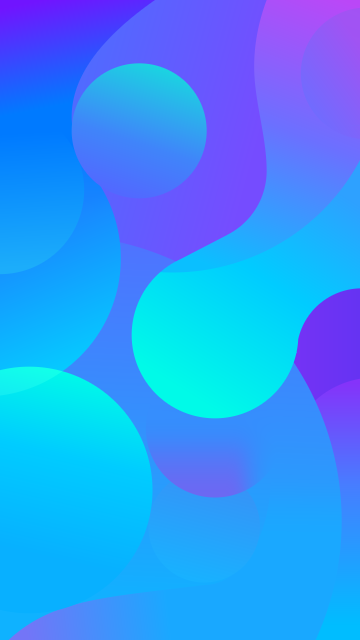
A Shadertoy shader for this background:

```glsl
// Fluid gradient background: overlapping discs and wavy liquid bodies in
// violet, blue and cyan. Each layer is a signed edge function filled with
// a linear colour ramp and painted from back to front.

// Canvas height in design units (width is 4.32); y runs down from the top.
const float CANVAS_HEIGHT = 7.68;

// Discs: centre x, centre y, radius
const vec3 BIG_DISC     = vec3(0.67, 6.25, 3.43);
const vec3 LEFT_DISC    = vec3(-0.21, 3.10, 1.66);
const vec3 LEFT_SMALL   = vec3(0.00, 2.28, 1.01);
const vec3 TOP_DISC     = vec3(1.67, 1.57, 0.81);
const vec3 CYAN_DISC    = vec3(0.35, 5.88, 1.48);
const vec3 DROP_DISC    = vec3(2.58, 4.02, 1.00);
const vec3 DROP_NOTCH   = vec3(4.34, 4.24, 0.78);
const vec3 LIQUID_SHADE = vec3(2.07, 0.72, 2.55);
const vec3 CORNER_DISC  = vec3(4.40, 0.88, 0.79);
const vec3 PURPLE_DISC  = vec3(4.50, 5.60, 1.07);
const vec3 GLOW_DISC    = vec3(2.58, 5.14, 0.83);
const vec3 LOW_DISC     = vec3(2.45, 6.32, 0.67);
const vec3 VIOLET_LOBE  = vec3(2.34, 2.05, 0.86);

// Shared colours
const vec3 VIOLET = vec3(0.44, 0.08, 1.00);
const vec3 BLUE   = vec3(0.00, 0.48, 1.00);
const vec3 INDIGO = vec3(0.30, 0.44, 1.00);
const vec3 PURPLE = vec3(0.45, 0.20, 0.96);
const vec3 PINK   = vec3(0.73, 0.28, 0.97);
const vec3 AZURE  = vec3(0.06, 0.70, 1.00);
const vec3 SKY    = vec3(0.00, 0.80, 1.00);
const vec3 AQUA   = vec3(0.00, 0.98, 0.91);

float disc(vec2 p, vec3 c) { return length(p - c.xy) - c.z; }

// Antialiased coverage of the region where d is negative
float cover(float d) {
    float width = length(vec2(dFdx(d), dFdy(d)));
    return clamp(0.5 - d / max(width, 1e-5), 0.0, 1.0);
}

// Position along the axis from a to b, 0 to 1
float along(vec2 p, vec2 a, vec2 b) {
    vec2 axis = b - a;
    return clamp(dot(p - a, axis) / dot(axis, axis), 0.0, 1.0);
}

vec3 ramp3(vec3 a, vec3 b, vec3 c, float middle, float t) {
    return t < middle ? mix(a, b, t / middle) : mix(b, c, (t - middle) / (1.0 - middle));
}

// Left border of the liquid: a wave, a round lobe, then a straight slope
float liquidBorder(float y) {
    if (y < 0.80) return 3.05 + 0.15 * pow((0.80 - y) / 0.80, 2.0);
    if (y < VIOLET_LOBE.y) return 3.05 + 0.15 * smoothstep(0.80, VIOLET_LOBE.y, y);
    float h = y - VIOLET_LOBE.y;
    if (h < 0.765) return VIOLET_LOBE.x + sqrt(VIOLET_LOBE.z * VIOLET_LOBE.z - h * h);
    return max(2.735 - (h - 0.765) * 1.93, 2.12);
}

// Upper border of the wave at the bottom
float waveBorder(float x) {
    float t = 2.45 - x;
    if (t > 0.0) return 7.02 + 0.12 * t + 0.38 * pow(t / 2.35, 5.0);
    return 5.72 + 1.30 * sqrt(max(0.0, 1.0 - t * t / 0.64));
}

void mainImage(out vec4 fragColor, in vec2 fragCoord) {
    vec2 p = fragCoord / iResolution.y * CANVAS_HEIGHT;
    p.y = CANVAS_HEIGHT - p.y;

    // Backdrop and the violet body beside it
    vec3 color = mix(VIOLET, BLUE, along(p, vec2(0.3, 0.05), vec2(0.55, 1.30)));
    float violetEdge = 0.86 + 0.51 * pow(1.40 - p.y, 2.0);
    if (p.y > 2.0) violetEdge = 1.03;
    vec3 violetBody = mix(vec3(0.31, 0.42, 1.0), vec3(0.46, 0.30, 1.0), along(p, vec2(0.9, 1.0), vec2(3.1, 1.6)));
    color = mix(color, violetBody, cover(violetEdge - p.x));

    // Purple field on the lower right
    vec3 field = mix(PURPLE, vec3(0.40, 0.20, 0.95), along(p, vec2(3.6, 4.0), vec2(4.3, 4.0)));
    color = mix(color, field, cover(3.3 - p.y));
    vec3 fieldGlow = ramp3(vec3(0.52, 0.20, 0.98), vec3(0.28, 0.49, 1.0), vec3(0.0, 0.74, 1.0), 0.42, along(p, vec2(4.2, 4.6), vec2(4.2, 7.5)));
    color = mix(color, fieldGlow, cover(p.y < PURPLE_DISC.y ? disc(p, PURPLE_DISC) : 3.4 - p.x));

    // Big blue disc with its bottom wave
    float bigCover = cover(disc(p, BIG_DISC));
    vec3 bigFill = ramp3(vec3(0.31, 0.45, 1.0), vec3(0.19, 0.58, 0.99), AZURE, 0.55, along(p, vec2(1.9, 2.9), vec2(1.7, 7.3)));
    vec3 waveFill = mix(vec3(0.45, 0.46, 0.97), vec3(0.10, 0.66, 1.0), along(p, vec2(0.3, 7.4), vec2(2.0, 7.2)));
    float waveFade = smoothstep(5.7, 6.6, p.y);
    bigFill = mix(bigFill, waveFill, cover(waveBorder(p.x) - p.y) * waveFade);

    // Purple glow and the pale disc below it
    vec3 lowFill = mix(vec3(0.21, 0.58, 0.97), vec3(0.09, 0.70, 1.0), along(p, vec2(2.6, 5.8), vec2(2.3, 7.0)));
    bigFill = mix(bigFill, lowFill, cover(disc(p, LOW_DISC)));
    float glow = smoothstep(5.0, 5.97, p.y) * (1.0 - smoothstep(2.7, 3.35, p.x));
    vec3 glowFill = mix(vec3(0.22, 0.54, 0.99), vec3(0.42, 0.41, 0.95), glow);
    bigFill = mix(bigFill, glowFill, cover(disc(p, GLOW_DISC)) * smoothstep(4.7, 5.5, p.y) * (1.0 - smoothstep(2.8, 3.35, p.x)));
    color = mix(color, bigFill, bigCover);

    // Left discs
    vec3 leftFill = mix(vec3(0.10, 0.52, 1.0), vec3(0.02, 0.80, 1.0), along(p, vec2(0.3, 2.7), vec2(1.0, 4.4)));
    leftFill = mix(BLUE, leftFill, smoothstep(1.5, 2.6, p.y));
    color = mix(color, leftFill, cover(disc(p, LEFT_DISC)));
    vec3 smallFill = mix(BLUE, vec3(0.11, 0.68, 0.98), along(p, vec2(0.4, 1.6), vec2(0.5, 3.2)));
    color = mix(color, smallFill, cover(disc(p, LEFT_SMALL)) * smoothstep(1.3, 1.7, p.y));
    vec3 cyanFill = ramp3(AQUA, SKY, vec3(0.03, 0.69, 1.0), 0.45, along(p, vec2(1.1, 4.5), vec2(0.6, 6.7)));
    cyanFill += vec3(0.07, 0.03, 0.0) * cover(disc(p, LEFT_DISC));
    color = mix(color, cyanFill, cover(disc(p, CYAN_DISC)));

    // Top disc
    vec3 topFill = ramp3(vec3(0.10, 0.84, 0.88), vec3(0.25, 0.52, 0.98), vec3(0.32, 0.41, 1.0), 0.6, along(p, vec2(2.0, 0.8), vec2(1.5, 2.35)));
    color = mix(color, topFill, cover(disc(p, TOP_DISC)));

    // Liquid: pink at the top, flowing into the cyan drop
    vec3 liquid = ramp3(vec3(0.18, 0.63, 1.0), SKY, AQUA, 0.45, along(p, vec2(3.9, 2.2), vec2(2.3, 4.75)));
    vec3 shade = ramp3(PINK, vec3(0.42, 0.44, 1.0), vec3(0.04, 0.75, 1.0), 0.48, along(p, vec2(4.1, 0.0), vec2(2.8, 3.3)));
    liquid = mix(liquid, shade, cover(p.y < 1.5 ? -1.0 : disc(p, LIQUID_SHADE)));
    vec3 cornerFill = mix(vec3(0.42, 0.43, 1.0), vec3(0.62, 0.33, 0.95), along(p, vec2(3.6, 1.2), vec2(4.4, 0.7)));
    liquid = mix(liquid, cornerFill, cover(disc(p, CORNER_DISC)) * 0.85);
    float body = max(liquidBorder(p.y) - p.x, max(p.y - DROP_NOTCH.y, -disc(p, DROP_NOTCH)));
    float liquidCover = max(cover(body), cover(disc(p, DROP_DISC)));
    color = mix(color, liquid, liquidCover);

    fragColor = vec4(color, 1.0);
}
```
